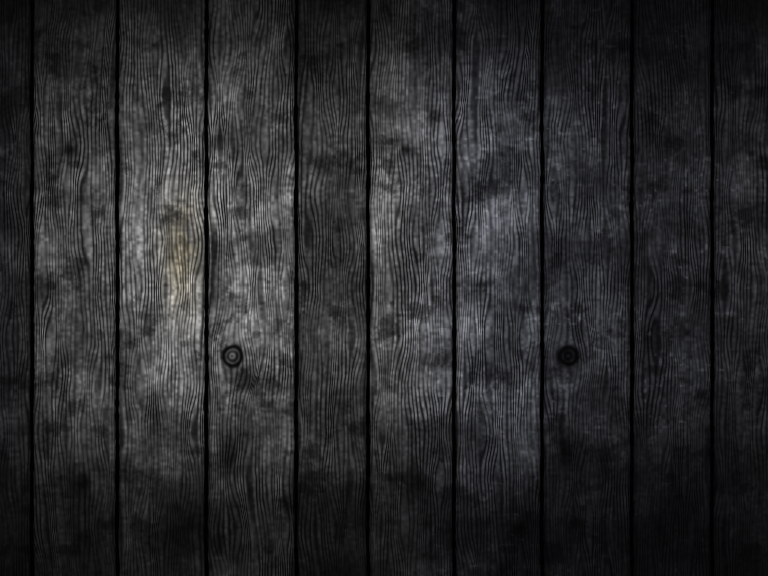
A Shadertoy shader for this texture:

```glsl
#define PLANKS 9
#define FIRST_GAP 0.0417
#define GAP_HALF_WIDTH 0.0015
#define GRAIN_LINES 225.0
#define BRIGHTNESS 0.35
#define MARK_SPACING 0.4375
#define KNOT vec2(0.302, 0.382)
#define KNOT_RADIUS 0.012

const float TAU = 6.2831853;
const vec3 SOOT = vec3(0.010, 0.010, 0.013);
const vec3 WARM_GREY = vec3(1.01, 1.01, 1.00);
const vec3 COOL_GREY = vec3(0.97, 0.99, 1.05);
const vec3 BARE_WOOD = vec3(1.32, 1.25, 1.06);

// Plank edges measured from the first gap, and the tone of each plank
const float EDGE[PLANKS + 1] = float[PLANKS + 1](
    0.0, 0.111, 0.227, 0.344, 0.4375, 0.5495, 0.664, 0.781, 0.8855, 1.0);
const float TONE[PLANKS] = float[PLANKS](
    0.98, 1.12, 1.0, 0.68, 1.0, 1.0, 0.75, 0.60, 0.60);

// Scorch marks: centre, radii
const vec4 SCORCH[4] = vec4[4](
    vec4(0.104, 0.158, 0.016, 0.030), vec4(0.240, 0.090, 0.028, 0.060),
    vec4(0.092, 0.740, 0.010, 0.010), vec4(0.300, 0.215, 0.012, 0.025));

float hash(vec2 p) {
    vec3 a = fract(p.xyx * vec3(0.1031, 0.1030, 0.0973));
    a += dot(a, a.yzx + 33.33);
    return fract((a.x + a.y) * a.z);
}

// Value noise that wraps after a whole number of cells
float noise(vec2 p, vec2 cells) {
    vec2 i = floor(p), f = fract(p);
    f = f * f * (3.0 - 2.0 * f);
    vec2 a = mod(i, cells), b = mod(i + 1.0, cells);
    return mix(mix(hash(a), hash(vec2(b.x, a.y)), f.x),
               mix(hash(vec2(a.x, b.y)), hash(b), f.x), f.y);
}

float tileNoise(vec2 uv, vec2 cells) { return noise(uv * cells, cells); }

float fbm(vec2 uv, vec2 cells) {
    float sum = 0.0, weight = 0.5;
    for (int i = 0; i < 5; i++) {
        sum += weight * tileNoise(uv, cells);
        cells *= 2.0;
        weight *= 0.62;
    }
    return sum / 1.195;
}

// Noise stretched along a plank: free across, wrapping in height
float fibre(float across, float y, float id, vec2 cells) {
    return noise(vec2(across * cells.x + id * 37.0, y * cells.y), vec2(512.0, cells.y));
}

vec2 wrapDelta(vec2 d) { return fract(d + 0.5) - 0.5; }

float blob(vec2 uv, vec4 shape) {
    vec2 d = wrapDelta(uv - shape.xy) / shape.zw;
    return exp(-dot(d, d));
}

// Wood brightness of one plank, with grain bending around its knot
float woodGrain(vec2 uv, float across, float id) {
    float swirl = mix(0.004, 0.020, hash(vec2(id, 4.0)));
    float g = across + swirl * (fibre(across, uv.y, id, vec2(22.0, 4.0)) - 0.5);
    g += 0.0025 * (fibre(across, uv.y, id, vec2(50.0, 16.0)) - 0.5);
    g += 0.0010 * (fibre(across, uv.y, id, vec2(140.0, 60.0)) - 0.5);

    float hasKnot = mod(id, 4.0) == 2.0 ? 1.0 : 0.0;
    vec2 d = uv - KNOT - vec2(id > 4.0 ? MARK_SPACING : 0.0, 0.0);
    vec2 bend = d * vec2(1.0, 0.42) / 0.028;
    g -= hasKnot * 0.85 * d.x * exp(-dot(bend, bend));

    // Thin dark lines of uneven depth over fine fibres
    float phase = g * GRAIN_LINES + 2.5 * fibre(g, uv.y, id, vec2(90.0, 12.0));
    float groove = pow(0.5 + 0.5 * sin(TAU * phase), 1.6);
    float coarse = fibre(g, uv.y, id, vec2(190.0, 14.0));
    float fine = fibre(g, uv.y, id, vec2(400.0, 70.0));
    float depth = mix(0.15, 0.75, fibre(g, uv.y, id, vec2(45.0, 14.0)));
    float grain = (0.78 + 0.42 * coarse + 0.40 * fine) * (1.0 - depth * groove);

    // Soft rings and dark rim of the knot
    float r = length(d * vec2(1.0, 0.75)) / KNOT_RADIUS + 0.3 * (coarse - 0.5);
    float inside = hasKnot * (1.0 - smoothstep(0.8, 1.1, r));
    float rings = 0.50 + 0.22 * sin(r * 11.0) + 0.4 * (fine - 0.5);
    grain = mix(grain, rings, inside);
    return grain * (1.0 - 0.85 * hasKnot * exp(-14.0 * (r - 1.0) * (r - 1.0)));
}

void mainImage(out vec4 fragColor, in vec2 fragCoord) {
    vec2 uv = fragCoord / iResolution.xy;

    // Find the plank and the distance to its nearest gap
    float wobble = 0.0012 * (tileNoise(uv * vec2(0.0, 1.0), vec2(1.0, 14.0)) - 0.5);
    float x = fract(uv.x - FIRST_GAP + wobble);
    int plank = 0;
    for (int i = 1; i < PLANKS; i++) if (x >= EDGE[i]) plank = i;
    float across = x - EDGE[plank];
    float gapDist = min(across, EDGE[plank + 1] - x);

    float wood = woodGrain(uv, across, float(plank)) * TONE[plank];

    // Stains, speckle and scorched spots
    float stain = smoothstep(0.28, 0.70, fbm(uv, vec2(18.0, 16.0)));
    wood *= mix(0.76, 1.22, stain);
    wood *= 0.80 + 0.40 * tileNoise(uv, vec2(200.0, 190.0));
    float pits = smoothstep(0.56, 0.76, fbm(uv + 0.37, vec2(32.0, 24.0)));
    wood *= 1.0 - 0.42 * pits;
    float ragged = mix(0.3, 1.5, fbm(uv, vec2(40.0, 30.0)));
    for (int i = 0; i < 4; i++)
        for (int k = 0; k < 2; k++) {
            vec4 mark = SCORCH[i] + vec4(MARK_SPACING * float(k), 0.0, 0.0, 0.0);
            wood *= 1.0 - min(0.8 * ragged * blob(uv, mark), 0.9);
        }

    // Pale flecks on the cool side
    float cool = smoothstep(0.3, 0.9, 0.5 - 0.5 * cos(TAU * (uv.x - 0.28)));
    float flecks = smoothstep(0.76, 0.95, tileNoise(uv, vec2(150.0, 112.0)));
    wood += 0.4 * cool * flecks * stain;

    // Pool of light that fades towards every side
    float fade = cos(0.5 * TAU * (uv.y - 0.04));
    float light = (0.79 + 0.21 * cos(TAU * (uv.x - 0.38))) * (1.0 - 0.74 * pow(fade * fade, 2.0));

    vec3 tint = mix(WARM_GREY, COOL_GREY, cool);
    float worn = blob(uv, vec4(0.238, 0.56, 0.024, 0.085)) * smoothstep(0.4, 0.9, ragged);
    tint = mix(tint, BARE_WOOD, worn);
    vec3 color = SOOT + BRIGHTNESS * light * wood * tint;

    // Rough dark gaps with shaded plank edges
    float gapWidth = GAP_HALF_WIDTH + 0.0014 * tileNoise(uv, vec2(18.0, 90.0));
    color *= mix(0.6, 1.0, smoothstep(0.0, 0.009, gapDist));
    color = mix(SOOT * 0.4, color, smoothstep(gapWidth - 0.0008, gapWidth + 0.0012, gapDist));
    fragColor = vec4(color, 1.0);
}
```
